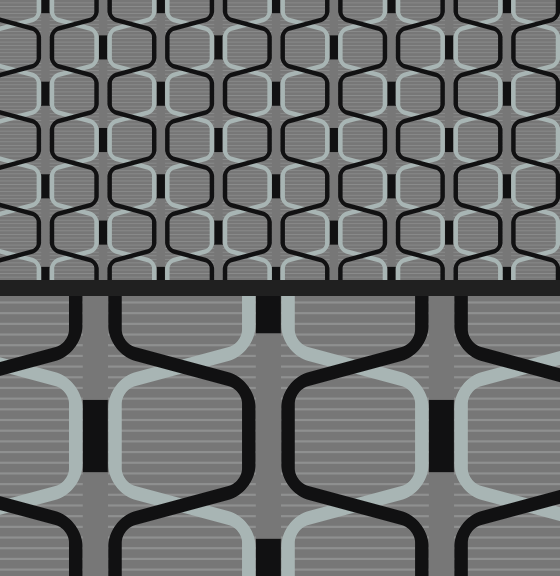
Top, the full canvas; bottom, a detail of the centre.
A Shadertoy shader for this pattern:

```glsl
// Retro lattice: two interlaced trapezoid waves, pale under black, mirrored
// about evenly spaced columns, with dark bars joining the pale verticals.
// Each point folds into one quarter cell, where lines are distance functions.

// Lengths are in canvas heights.
const vec2  PERIOD        = vec2(0.4120, 0.3307);
const vec2  BAR_CENTER    = vec2(0.1622, 0.3346);
const vec2  BAR_HALF      = vec2(0.0148, 0.0430);
const float WAVE_REACH    = 0.0796;   // half the sideways swing of a wave
const float WAVE_SLOPE    = 0.27;
const float CORNER_RADIUS = 0.0240;
const float LINE_HALF     = 0.0080;
const float BAND_HALF     = 0.0150;   // plain strip along each column
const float STRIPES       = 26.0;     // fine stripes per vertical period
const float STRIPE_HALF   = 0.0013;

const vec3 GROUND = vec3(0.465, 0.465, 0.465);
const vec3 STRIPE = vec3(0.560, 0.565, 0.565);
const vec3 PALE   = vec3(0.660, 0.710, 0.705);
const vec3 BLACK  = vec3(0.068, 0.068, 0.072);

// Antialiased coverage of a signed distance.
float coverage(float dist) {
    return clamp(0.5 - dist * iResolution.y, 0.0, 1.0);
}

// Mirror-repeat: distance to the nearest multiple of the period.
vec2 foldMirror(vec2 p, vec2 period) {
    return abs(mod(p + 0.5 * period, period) - 0.5 * period);
}

// Diagonal through the origin with rounded turns into two verticals.
float waveLine(vec2 p) {
    if (p.x + WAVE_SLOPE * p.y < 0.0) p = -p;
    float diagonal = dot(p, normalize(vec2(WAVE_SLOPE, -1.0)));
    float vertical = p.x - WAVE_REACH;
    vec2 corner = max(vec2(diagonal, vertical) + CORNER_RADIUS, 0.0);
    float edge = min(max(diagonal, vertical), -CORNER_RADIUS) + length(corner);
    return abs(edge) - LINE_HALF;
}

// Bars sit in two opposite corners of the folded cell.
float cornerBar(vec2 p, vec2 halfCell) {
    if (p.x > 0.0) p = -p;
    vec2 d = p + halfCell - BAR_HALF;
    return max(d.x, d.y);
}

void mainImage(out vec4 fragColor, in vec2 fragCoord) {
    vec2 uv = fragCoord / iResolution.y;
    vec2 halfCell = 0.25 * PERIOD;
    vec2 cell = foldMirror(uv - BAR_CENTER, PERIOD) - halfCell;

    // Striped ground, left plain along the columns
    float spacing = PERIOD.y / STRIPES;
    float stripe = abs(fract((uv.y - BAR_CENTER.y) / spacing) - 0.5) * spacing - STRIPE_HALF;
    float band = halfCell.x - abs(cell.x) - BAND_HALF;
    vec3 color = mix(GROUND, STRIPE, coverage(stripe) * (1.0 - coverage(band)));

    // Bars, then the pale wave, then the black wave in opposite phase
    color = mix(color, BLACK, coverage(cornerBar(cell, halfCell)));
    color = mix(color, PALE, coverage(waveLine(cell)));
    color = mix(color, BLACK, coverage(waveLine(vec2(-cell.x, cell.y))));

    fragColor = vec4(color, 1.0);
}
```
